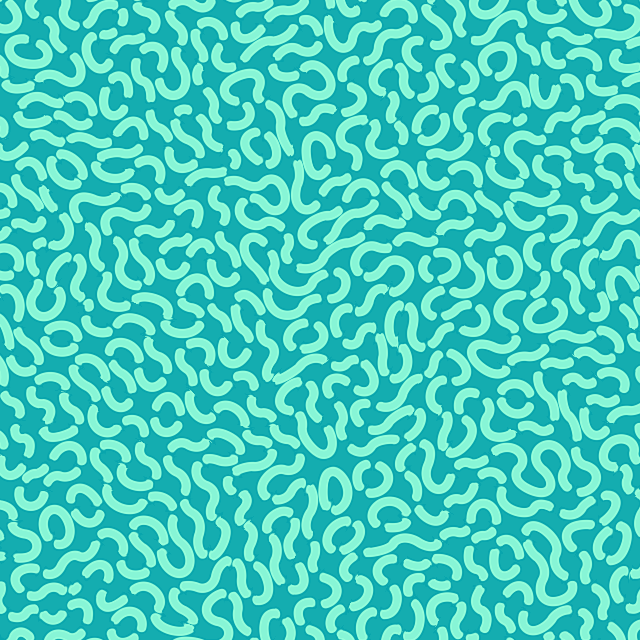
Give the GLSL for this pattern, as a WebGL 1 fragment shader.

```glsl
precision highp float;
// Short round-capped mint squiggles, S and C shaped, packed evenly on teal.

uniform vec2 u_resolution;

#define TILES 21.0        // tiles across the canvas, about one squiggle each
#define HALF_WIDTH 0.0073 // half stroke width, canvas units
#define HALF_GAP 0.22     // half the cut between two squiggles, tile units
#define CUT_DRIFT 0.24    // how far a cut slides along its curve, tile units
#define JOIN_BAND 0.03    // size of the zones without cuts
#define ZONE_FREQ 0.32    // zones of one cut direction, per tile
#define WARP_SIZE 0.15    // strength of one bending wave, tile units
#define WARP_FREQ 1.0     // lowest bending frequency, radians per tile
#define GRID_ANGLE 0.42
#define RIM 0.0029        // reach of the contrast rim around each edge

const vec3 TEAL = vec3(0.08, 0.68, 0.69);
const vec3 TEAL_RIM = vec3(0.03, 0.647, 0.677);
const vec3 MINT = vec3(0.53, 0.96, 0.84);
const vec3 MINT_RIM = vec3(0.59, 0.995, 0.855);

float hash(vec2 p) {
  vec3 h = fract(p.xyx * vec3(0.1031, 0.1030, 0.0973));
  h += dot(h, h.yzx + 33.33);
  return fract((h.x + h.y) * h.z);
}

float noise(vec2 p) {
  vec2 i = floor(p), f = fract(p);
  f = f * f * (3.0 - 2.0 * f);
  float low = mix(hash(i), hash(i + vec2(1.0, 0.0)), f.x);
  float high = mix(hash(i + vec2(0.0, 1.0)), hash(i + vec2(1.0)), f.x);
  return mix(low, high, f.y);
}

// Canvas to tile units: turned, then bent by area-preserving shear waves
vec2 toTiles(vec2 uv) {
  float c = cos(GRID_ANGLE), s = sin(GRID_ANGLE);
  vec2 p = mat2(c, s, -s, c) * uv * TILES;
  vec2 bend = vec2(0.0);
  for (int i = 0; i < 6; i++) {
    float k = float(i), angle = k * 2.4 + 0.7;
    vec2 dir = vec2(cos(angle), sin(angle));
    float freq = WARP_FREQ * (1.0 + 0.13 * k);
    bend += vec2(-dir.y, dir.x) * sin(dot(p, dir) * freq + k * k * 1.7);
  }
  return p + bend * WARP_SIZE;
}

// Place of the cut along the curve through an edge's midpoint; far off if none.
// A zone cuts either its level edges (side = -1) or its side edges (side = 1).
float cutPosition(vec2 mid, float side) {
  float zone = side * (noise(mid * ZONE_FREQ + 40.0) - 0.5);
  float drift = (hash(mid * 2.0 + 71.0) * 2.0 - 1.0) * CUT_DRIFT;
  return zone > JOIN_BAND ? drift : 9.0;
}

// Distance to a quarter arc around the origin, with round-capped cuts
float arcDistance(vec2 q, float levelCut, float sideCut) {
  float along = 0.5 * atan(q.y, q.x);
  float left = 0.7854 - along;
  float intoGap = max(HALF_GAP - abs(along - levelCut), 0.0)
                + max(HALF_GAP - abs(left - sideCut), 0.0);
  return length(vec2(length(q) - 0.5, intoGap));
}

// Distances to both arcs of one tile, mirrored at random, in tile units
vec2 tileDistances(vec2 p, vec2 cell) {
  vec2 q = p - cell;
  float bottom = cutPosition(cell + vec2(0.5, 0.0), -1.0);
  float top = -cutPosition(cell + vec2(0.5, 1.0), -1.0);
  float west = cutPosition(cell + vec2(0.0, 0.5), 1.0);
  float east = -cutPosition(cell + vec2(1.0, 0.5), 1.0);
  bool mirrored = hash(cell + 7.0) < 0.5;
  if (mirrored) q.x = 1.0 - q.x;
  return vec2(arcDistance(q, bottom, mirrored ? east : west),
              arcDistance(1.0 - q, top, mirrored ? west : east));
}

void main() {
  float size = min(u_resolution.x, u_resolution.y);
  vec2 uv = gl_FragCoord.xy / size;
  vec2 p = toTiles(uv), cell = floor(p);

  // Divide by the slope to keep the stroke width even under the warp
  vec2 e = vec2(0.0004, 0.0);
  vec2 d = tileDistances(p, cell);
  vec2 dx = tileDistances(toTiles(uv + e.xy), cell) - d;
  vec2 dy = tileDistances(toTiles(uv + e.yx), cell) - d;
  vec2 steepness = clamp(sqrt(dx * dx + dy * dy) / e.x, 0.6 * TILES, 1.7 * TILES);
  vec2 reach = d / steepness;
  float edge = min(reach.x, reach.y) - HALF_WIDTH;

  // Flat colours with a slightly stronger rim on both sides of the edge
  float core = smoothstep(RIM - 0.0006, RIM + 0.0006, abs(edge));
  vec3 ground = mix(TEAL_RIM, TEAL, core);
  vec3 stroke = mix(MINT_RIM, MINT, core);
  float blur = max(0.001, 0.65 / size);
  gl_FragColor = vec4(mix(stroke, ground, smoothstep(-blur, blur, edge)), 1.0);
}
```
